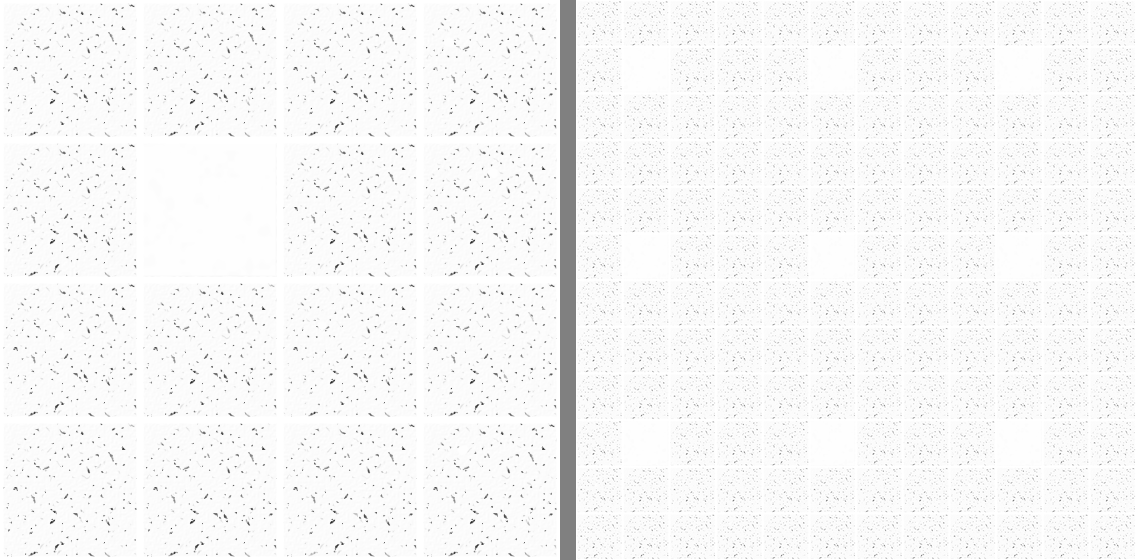
Left: one tile. Right: repeated 3 by 3.
Give the GLSL for this texture, as a WebGL 1 fragment shader.

```glsl
precision highp float;
// Ceiling of 4 by 4 white panels with pale joints, pitted by dots and rough fissures.
// Jittered grids place the same marks in every panel; hashes per panel fade or drop some.
// One panel is left blank. Half a joint on each canvas edge makes the whole tile.

uniform vec2 u_resolution;

vec2 hash2(vec2 p) {
  vec3 h = fract(p.xyx * vec3(0.1031, 0.1030, 0.0973));
  h += dot(h, h.yzx + 33.33);
  return fract((h.xx + h.yz) * h.zy);
}

float noise(vec2 p) {
  vec2 cell = floor(p), f = fract(p);
  f = f * f * (3.0 - 2.0 * f);
  float low = mix(hash2(cell).x, hash2(cell + vec2(1.0, 0.0)).x, f.x);
  float high = mix(hash2(cell + vec2(0.0, 1.0)).x, hash2(cell + 1.0).x, f.x);
  return mix(low, high, f.y);
}

// Darkness of one layer of slanted strokes, count by count in each panel;
// rough sets how far the strokes are frayed and speckled
float marks(vec2 q, vec2 panel, float count, vec2 lengths, float width, float share, float rough, float soft) {
  vec2 home = floor(q * count);
  float grain = noise(q * 85.0 + 11.0);
  float ink = 0.0;
  for (int j = -1; j <= 1; j++) {
    for (int i = -1; i <= 1; i++) {
      vec2 id = home + vec2(float(i), float(j));
      vec2 place = hash2(id + count * 7.0);
      vec2 form = hash2(id + count * 13.0 + 50.0);
      vec2 slant = hash2(id + count * 17.0 + 90.0);
      vec2 wear = hash2(id + panel * 31.0 + count * 3.0);

      // Turn into the frame of the stroke, then bend it
      float angle = (slant.x < 0.65 ? -1.0 : 1.0) * mix(0.3, 1.2, slant.y);
      vec2 along = vec2(cos(angle), sin(angle));
      vec2 d = q - (id + 0.05 + 0.9 * place) / count;
      d = vec2(dot(d, along), dot(d, vec2(-along.y, along.x)));
      float halfLength = mix(lengths.x, lengths.y, form.x * form.x);
      d.y += (place.x - 0.5) * 0.6 * d.x * d.x / halfLength;

      float taper = 1.0 - 0.4 * smoothstep(0.0, halfLength, abs(d.x));
      float edge = length(vec2(max(abs(d.x) - halfLength, 0.0), d.y))
                 - width * taper * (1.0 + rough * (grain - 0.5));
      float present = step(form.y, share) * step(0.05, wear.x);
      float fade = mix(0.4, 1.0, step(0.07, wear.y));
      float tone = mix(0.52, 0.68, place.y) * (1.0 + rough * 0.7 * (grain - 0.6));
      ink = max(ink, present * fade * tone * (1.0 - smoothstep(-soft, soft, edge)));
    }
  }
  return ink;
}

void main() {
  vec2 uv = gl_FragCoord.xy / u_resolution * 4.0;
  vec2 panel = floor(uv), q = fract(uv);
  float aa = 2.4 / min(u_resolution.x, u_resolution.y);
  float soft = max(aa, 0.0055);

  // Panel face with slightly uneven sides
  vec2 side = abs(q - 0.5) - 0.474 + 0.004 * (noise(q * 45.0) - 0.5);
  float face = 1.0 - smoothstep(-aa, aa, max(side.x, side.y));

  // Pitted panel: faint relief, dots and fissures
  float relief = noise(q * 70.0) - noise(q * 70.0 + vec2(0.5, -0.5));
  float pitted = 0.986 + 0.018 * relief;
  float ink = marks(q, panel, 13.0, vec2(0.0005, 0.005), 0.0055, 0.88, 0.4, soft);
  ink = max(ink, marks(q, panel, 7.0, vec2(0.009, 0.033), 0.0068, 0.62, 1.2, soft));

  // Shallow nicks that barely shade the face
  ink = max(ink, 0.15 * marks(q, panel, 16.0, vec2(0.004, 0.02), 0.005, 0.35, 1.0, soft));

  // Some panels have a small patch wiped clean
  vec2 patchSpot = 0.2 + 0.6 * hash2(panel + 5.0);
  float wiped = step(0.75, hash2(panel + 23.0).x)
              * (1.0 - smoothstep(0.035, 0.05, length(q - patchSpot) + 0.015 * noise(q * 30.0)));
  pitted = mix(pitted * (1.0 - ink), 0.995, wiped);

  // Blank panel: soft mottling, thin shade on the right and lower sides
  float cloud = 0.6 * noise(q * 9.0) + 0.4 * noise(q * 23.0 + 4.0);
  float blank = 0.997 - 0.01 * smoothstep(0.5, 0.85, cloud);
  float rim = max(smoothstep(0.966, 0.972, q.x), 1.0 - smoothstep(0.028, 0.034, q.y));
  blank -= 0.045 * rim;

  float isBlank = 1.0 - step(0.5, distance(panel, vec2(1.0, 2.0)));
  float shade = mix(1.0, mix(pitted, blank, isBlank), face);
  gl_FragColor = vec4(vec3(shade), 1.0);
}
```
